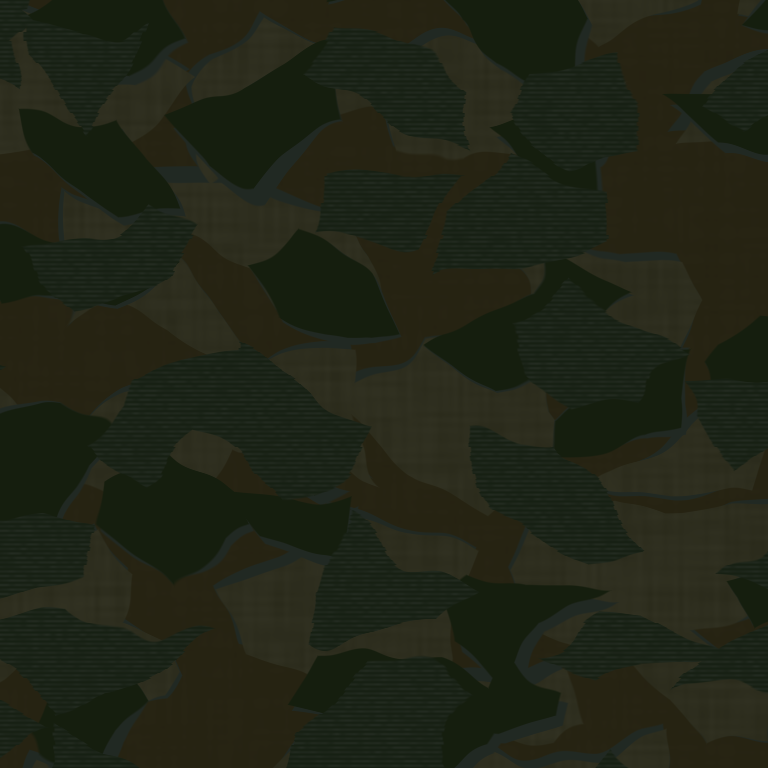
Write a Shadertoy shader that draws this pattern.

```glsl
// Dark woodland camouflage: angular patches in brown, olive, green and striped teal.

const float TAU = 6.2831853;
const float CORNERS = 7.0;

const vec3 BROWN = vec3(0.150, 0.138, 0.072);
const vec3 OLIVE = vec3(0.178, 0.178, 0.118);
const vec3 SLATE = vec3(0.130, 0.160, 0.138);
const vec3 GREEN = vec3(0.083, 0.117, 0.055);
const vec3 STRIPE_DARK = vec3(0.088, 0.124, 0.075);
const vec3 STRIPE_LIGHT = vec3(0.128, 0.160, 0.118);

float hash(vec3 p) {
    p = fract(p * 0.1031);
    p += dot(p, p.zyx + 31.32);
    return fract((p.x + p.y) * p.z);
}

// Smooth value noise in 0..1
float noise(vec2 p, float seed) {
    vec2 i = floor(p), f = fract(p);
    f = f * f * (3.0 - 2.0 * f);
    float low = mix(hash(vec3(i, seed)), hash(vec3(i + vec2(1, 0), seed)), f.x);
    float high = mix(hash(vec3(i + vec2(0, 1), seed)), hash(vec3(i + 1.0, seed)), f.x);
    return mix(low, high, f.y);
}

// Bends straight outlines into cloth-like curves
vec2 warp(vec2 p, float seed) {
    vec2 broad = vec2(noise(p * 7.0, seed), noise(p * 7.0, seed + 1.0)) - 0.5;
    vec2 fine = vec2(noise(p * 19.0, seed + 2.0), noise(p * 19.0, seed + 3.0)) - 0.5;
    return p + broad * 0.075 + fine * 0.022;
}

vec2 corner(float index, float phase, vec2 id, float size, float seed) {
    float angle = (index / CORNERS - phase) * TAU;
    float radius = size * mix(0.28, 1.05, hash(vec3(id, seed + 10.0 + mod(index, CORNERS))));
    return radius * vec2(cos(angle), sin(angle));
}

// Distance to a random spiky polygon, positive inside
float spikyPolygon(vec2 q, vec2 id, float size, float seed) {
    float phase = hash(vec3(id, seed));
    float index = floor(fract(atan(q.y, q.x) / TAU + phase) * CORNERS);
    vec2 a = corner(index, phase, id, size, seed);
    vec2 edge = corner(index + 1.0, phase, id, size, seed) - a;
    vec2 d = q - a;
    return (edge.x * d.y - edge.y * d.x) / length(edge);
}

// Union of scattered polygons, one in each jittered and sheared cell
float patches(vec2 p, vec2 cell, float size, float seed) {
    vec2 q = warp(p, seed) / cell;
    vec2 base = floor(q);
    float inside = -1.0;
    for (int y = -1; y <= 1; y++) {
        for (int x = -1; x <= 1; x++) {
            vec2 id = base + vec2(x, y);
            vec2 jitter = vec2(hash(vec3(id, seed + 4.0)), hash(vec3(id, seed + 5.0)));
            vec2 local = q - id - mix(vec2(0.15), vec2(0.85), jitter);
            local.y += local.x * (hash(vec3(id, seed + 6.0)) - 0.5) * 0.9;
            inside = max(inside, spikyPolygon(local, id, size, seed));
        }
    }
    return inside * cell.y;
}

float cover(float inside, float blur) {
    return smoothstep(-blur, blur, inside);
}

// Faint crossed threads, centred on zero
float weave(vec2 p) {
    float across = noise(p * vec2(14.0, 150.0), 71.0);
    float down = noise(p * vec2(150.0, 14.0), 72.0);
    return across + down - 1.0;
}

// Thin horizontal ribs broken into short dashes
vec3 ribbed(vec2 p, float rows) {
    float row = floor(p.y * rows);
    float rib = 0.5 - 0.5 * cos(TAU * p.y * rows);
    float dash = noise(vec2(p.x * 130.0, row * 3.0), 81.0);
    return mix(STRIPE_DARK, STRIPE_LIGHT, rib * mix(0.45, 1.25, dash));
}

void mainImage(out vec4 fragColor, in vec2 fragCoord) {
    vec2 p = fragCoord / iResolution.y;
    float blur = 0.8 / iResolution.y;
    vec2 oliveCell = vec2(0.29, 0.19);
    vec2 greenCell = vec2(0.29, 0.18);
    vec2 ribCell = vec2(0.31, 0.20);
    float ribRows = 170.0;

    // Uneven shift that lets slate peep out beside other patches
    vec2 shift = vec2(0.009, -0.013) * (2.2 * noise(p * 9.0, 91.0) - 0.5);

    vec3 color = BROWN + 0.004 * weave(p);
    color = mix(color, SLATE, cover(patches(p + shift, oliveCell, 0.64, 100.0), blur));
    vec3 linen = OLIVE + 0.016 * weave(p);
    color = mix(color, linen, cover(patches(p, oliveCell, 0.64, 100.0), blur));
    color = mix(color, SLATE, cover(patches(p - shift, greenCell, 0.50, 200.0), blur));
    color = mix(color, GREEN, cover(patches(p, greenCell, 0.50, 200.0), blur));

    // Ribbed patches on top, their edges frayed row by row
    float fray = (hash(vec3(floor(p.y * ribRows), 7.0, 3.0)) - 0.5) * 0.004;
    float ribs = cover(patches(p + vec2(fray, 0.0), ribCell, 0.51, 300.0), blur);
    color = mix(color, ribbed(p, ribRows), ribs);

    fragColor = vec4(color, 1.0);
}
```
